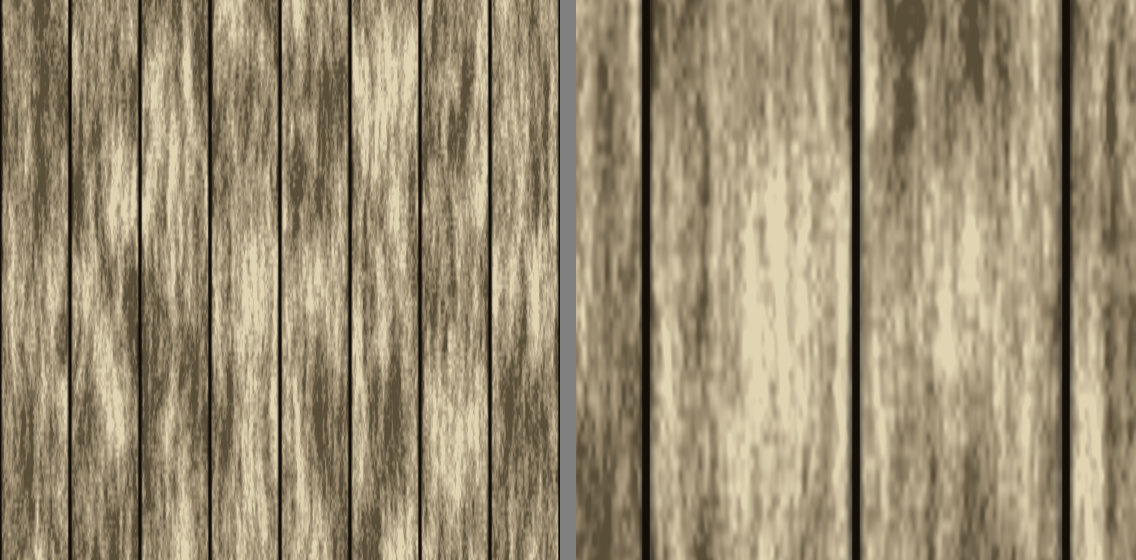
Left, the full canvas; right, a detail of the centre.
Give the GLSL for this texture, as a Shadertoy shader.

```glsl
#define PLANKS 8.0
#define GAP_HALF_WIDTH 0.0021
#define SHADE_WIDTH 0.0065
#define GRAIN_BEND 0.016
#define CONTRAST 1.2
#define DARK_WOOD vec3(0.35, 0.305, 0.22)
#define MID_WOOD vec3(0.62, 0.56, 0.45)
#define PALE_WOOD vec3(0.88, 0.83, 0.70)
#define GAP_COLOR vec3(0.07, 0.05, 0.025)

// Integer hash of a lattice cell, returned in 0..1
float hash(vec2 cell) {
    uvec2 q = uvec2(ivec2(cell)) * uvec2(1597334677u, 3812015801u);
    uint n = (q.x ^ q.y) * 1597334677u;
    n = (n ^ (n >> 15)) * 2246822519u;
    n ^= n >> 13;
    return float(n >> 8) / 16777216.0;
}

// Smooth value noise centred on zero
float noise(vec2 p) {
    vec2 cell = floor(p);
    vec2 f = fract(p);
    f = f * f * (3.0 - 2.0 * f);
    float low = mix(hash(cell), hash(cell + vec2(1, 0)), f.x);
    float high = mix(hash(cell + vec2(0, 1)), hash(cell + vec2(1, 1)), f.x);
    return mix(low, high, f.y) - 0.5;
}

// Wood brightness: stretched layers from broad stains to fine fibres
float woodTone(vec2 p, float plank) {
    vec2 seed = vec2(137.0, 71.0) * (plank + 1.0);
    float bend = noise(p * vec2(13.0, 4.5) + seed)
               + 0.4 * noise(p * vec2(24.0, 10.0) + seed + 19.0);
    vec2 g = vec2(p.x + GRAIN_BEND * bend, p.y);

    float tone = 0.45 * noise(p * vec2(14.0, 6.0) + seed + 31.0);
    tone += 0.62 * noise(g * vec2(42.0, 4.5) + seed + 47.0);
    tone += 0.42 * noise(g * vec2(95.0, 8.0) + seed + 59.0);

    // Straight fibres, each octave narrower and shorter
    vec2 scale = vec2(170.0, 13.0);
    float weight = 0.40;
    for (int i = 0; i < 3; i++) {
        vec2 fibre = vec2(mix(p.x, g.x, 0.6), p.y);
        tone += weight * noise(fibre * scale + seed + 83.0 * float(i + 1));
        scale *= vec2(1.5, 3.2);
        weight *= 0.85;
    }
    return 0.5 + CONTRAST * tone;
}

void mainImage(out vec4 fragColor, in vec2 fragCoord) {
    vec2 uv = fragCoord / iResolution.xy;
    float pixel = 1.0 / iResolution.x;
    float plank = floor(uv.x * PLANKS);
    float across = fract(uv.x * PLANKS);
    float edge = min(across, 1.0 - across) / PLANKS;

    // Weathered wood
    float tone = clamp(woodTone(uv, plank), 0.0, 1.0);
    vec3 color = mix(DARK_WOOD, MID_WOOD, smoothstep(0.0, 1.0, min(tone * 2.0, 1.0)) * 0.4
                     + min(tone * 2.0, 1.0) * 0.6);
    color = mix(color, PALE_WOOD, max(tone * 2.0 - 1.0, 0.0));

    // Rounded plank edges, with uneven shading along the length
    float wear = 1.0 + 0.6 * noise(vec2(plank * 17.0 + step(0.5, across) * 7.0, uv.y * 9.0));
    float shade = 1.0 - smoothstep(GAP_HALF_WIDTH, SHADE_WIDTH * wear, edge);
    color *= 1.0 - 0.45 * shade;

    // Dark gaps between planks
    float gap = 1.0 - smoothstep(GAP_HALF_WIDTH - 0.5 * pixel, GAP_HALF_WIDTH + pixel, edge);
    fragColor = vec4(mix(color, GAP_COLOR, gap), 1.0);
}
```
